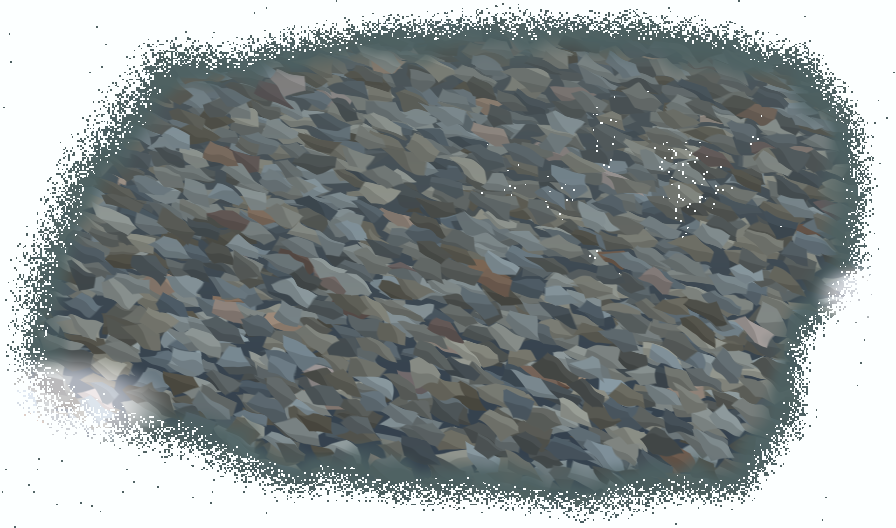
A WebGL 2 fragment shader for this texture:

```glsl
#version 300 es
precision highp float;

uniform vec2 u_resolution;
out vec4 fragColor;

const vec3 PAPER = vec3(0.99, 1.0, 1.0);
const vec3 GAP_NEAR = vec3(0.205, 0.255, 0.305);
const vec3 GAP_FAR = vec3(0.27, 0.31, 0.335);
const vec3 HAZE = vec3(0.36, 0.395, 0.39);
const vec3 RIM = vec3(0.30, 0.38, 0.385);
const vec2 STONE_CELL = vec2(0.094, 0.047);
const float STONE_TILT = 0.40;
const float STONE_SHARE = 0.78;
const float GRAINS = 302.0;
const int LAYERS = 5;
const int SIDES = 5;
const int CORNERS = 16;
const vec2 OUTLINE[CORNERS] = vec2[](
    vec2(0.30, 0.885), vec2(0.77, 0.955), vec2(1.19, 0.96), vec2(1.52, 0.90),
    vec2(1.625, 0.77), vec2(1.635, 0.50), vec2(1.52, 0.34), vec2(1.51, 0.22),
    vec2(1.41, 0.07), vec2(1.10, 0.045), vec2(0.55, 0.085), vec2(0.31, 0.17),
    vec2(0.08, 0.24), vec2(0.05, 0.33), vec2(0.07, 0.51), vec2(0.16, 0.71));

float hash(vec2 p) {
    return fract(sin(dot(p, vec2(12.9898, 78.233))) * 43758.5);
}

float noise(vec2 p) {
    vec2 i = floor(p), f = fract(p);
    f = f * f * (3.0 - 2.0 * f);
    return mix(mix(hash(i), hash(i + vec2(1, 0)), f.x),
               mix(hash(i + vec2(0, 1)), hash(i + vec2(1, 1)), f.x), f.y);
}

mat2 rotation(float a) {
    return mat2(cos(a), -sin(a), sin(a), cos(a));
}

// Signed distance to the patch outline, negative inside
float patchDistance(vec2 p) {
    float nearest = 10.0, side = 1.0;
    for (int i = 0; i < CORNERS; i++) {
        vec2 a = OUTLINE[i], b = OUTLINE[(i + 1) % CORNERS];
        vec2 e = b - a, w = p - a;
        nearest = min(nearest, length(w - e * clamp(dot(w, e) / dot(e, e), 0.0, 1.0)));
        if ((a.y > p.y) != (b.y > p.y) && p.x < a.x + e.x * (p.y - a.y) / e.y) side = -side;
    }
    return side * nearest;
}

// Irregular convex shard bounded by random half planes
float shardDistance(vec2 v, vec2 seed) {
    float d = length(v) - 0.8;
    for (int k = 0; k < SIDES; k++) {
        vec2 s = seed + float(k) * vec2(3.7, 1.9);
        float a = 6.2832 * (float(k) + 0.75 * hash(s)) / float(SIDES);
        d = max(d, dot(v, vec2(cos(a), sin(a))) - mix(0.22, 0.50, hash(s + 5.3)));
    }
    return d;
}

vec3 stoneColor(vec2 seed, vec2 v, float softness) {
    float tone = 0.275 + 0.29 * pow(hash(seed + 2.1), 1.2);
    float warmth = hash(seed + 4.6) - 0.55;
    vec3 c = tone * vec3(0.96, 1.02, 1.01) + warmth * vec3(0.07, 0.01, -0.07);
    c += step(0.96, hash(seed + 6.4)) * vec3(0.09, 0.01, -0.02);
    // Lit upper facet
    float a = mix(0.9, 2.3, hash(seed + 8.2));
    float ridge = dot(v, vec2(cos(a), sin(a))) + 0.3 * (hash(seed + 9.5) - 0.5);
    return c * mix(0.93, 1.07, smoothstep(-softness, softness, ridge));
}

vec3 gravel(vec2 p) {
    vec3 c = mix(GAP_NEAR, GAP_FAR, smoothstep(0.1, 0.9, p.y));
    float softness = 0.7 / (u_resolution.y * STONE_CELL.y);
    vec2 q = p + 0.010 * (vec2(noise(p * 38.0), noise(p * 38.0 + 19.0)) - 0.5);
    q.y += 0.2 * q.y * q.y;
    for (int n = 0; n < LAYERS; n++) {
        float layer = float(n);
        vec2 g = rotation(-STONE_TILT - 0.1 * (layer - 2.0)) * vec2(q.x, q.y);
        g = g / STONE_CELL + layer * vec2(7.37, 3.61);
        vec2 cell = floor(g);
        for (int j = -1; j <= 1; j++)
        for (int i = -1; i <= 1; i++) {
            vec2 id = cell + vec2(i, j);
            vec2 seed = id + layer * 17.3;
            if (hash(seed) > STONE_SHARE) continue;
            vec2 jitter = vec2(hash(seed + 0.7), hash(seed + 1.4)) - 0.5;
            vec2 v = rotation(0.8 * (hash(seed + 3.3) - 0.5)) * (g - id - 0.5 - 0.4 * jitter);
            float cover = 1.0 - smoothstep(-softness, softness, shardDistance(v, seed));
            c = mix(c, stoneColor(seed, v, softness), cover);
        }
    }
    return mix(c, HAZE, 0.3 * smoothstep(0.3, 1.0, p.y));
}

void main() {
    vec2 p = gl_FragCoord.xy / u_resolution.y;
    vec2 grain = floor(p * GRAINS);
    float d = patchDistance(p) + 0.02 * (noise(p * 11.0) - 0.5);
    vec3 c = gravel(p);

    // Bleached stones at two edges
    float pale = 1.0 - smoothstep(0.5, 1.1, length((p - vec2(0.12, 0.23)) / vec2(0.20, 0.10)));
    pale = max(pale, 1.0 - smoothstep(0.4, 1.0, length((p - vec2(1.63, 0.44)) / vec2(0.10, 0.07))));

    // Green rim
    float rim = smoothstep(-0.085, -0.03, d + 0.03 * (noise(p * 25.0) - 0.5));
    c = mix(c, RIM, 0.88 * rim * (1.0 - pale));
    c = mix(c, c * 0.6 + vec3(0.56, 0.55, 0.56), pale);

    // Stippled border and stray light specks
    float fringe = mix(0.055, 0.038, smoothstep(0.1, 0.7, p.x));
    float cover = 1.0 - smoothstep(-fringe, fringe, d);
    float specks = 1.0 - smoothstep(0.3, 1.0, length((p - vec2(1.2, 0.66)) / vec2(0.38, 0.20)));
    cover -= 0.04 * specks * smoothstep(0.45, 0.75, noise(p * 14.0));
    c = mix(PAPER, c, step(hash(grain + 0.5), cover));
    fragColor = vec4(c, 1.0);
}
```
